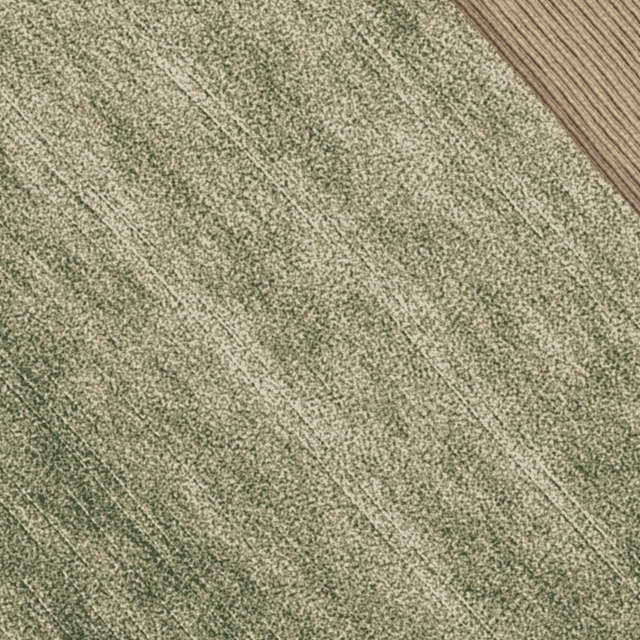
This texture is drawn by a three.js fragment shader. Its source:

```glsl
// Aerial view of a grainy crop field with diagonal wheel tracks and a ploughed corner.
#define LEAN 0.91            // how far rows shift in x per unit of y
#define TRACK_FIRST 0.378    // across position of the lowest track pair
#define TRACK_PITCH 0.35     // spacing of track pairs
#define TRACK_GAUGE 0.0165   // half the distance between two wheels
#define TRACK_WIDTH 0.0025
#define SEED_PITCH 0.068     // spacing of faint single lines
#define BAND_PITCH 0.27      // spacing of broad pale bands
#define GRAIN_SCALE 150.0
#define GRAIN_AMOUNT 1.0
#define SOIL_EDGE 1.593
#define FURROW_PITCH 0.0185

varying vec2 vUv;

const vec3 CROP_DARK = vec3(0.28, 0.29, 0.21);
const vec3 CROP_MID = vec3(0.59, 0.555, 0.44);
const vec3 CROP_PALE = vec3(0.84, 0.81, 0.73);
const vec3 SOIL_DARK = vec3(0.40, 0.30, 0.24);
const vec3 SOIL_PALE = vec3(0.78, 0.70, 0.58);

float hash(float n) {
  return fract(sin(n * 12.9898) * 43758.545);
}

vec2 gradient(vec2 cell) {
  float angle = 6.28318 * fract(sin(dot(cell, vec2(127.1, 311.7))) * 43758.545);
  return vec2(cos(angle), sin(angle));
}

// Gradient noise, roughly -0.7 to 0.7
float noise(vec2 p) {
  vec2 i = floor(p);
  vec2 f = p - i;
  vec2 u = f * f * f * (f * (f * 6.0 - 15.0) + 10.0);
  float a = dot(gradient(i), f);
  float b = dot(gradient(i + vec2(1, 0)), f - vec2(1, 0));
  float c = dot(gradient(i + vec2(0, 1)), f - vec2(0, 1));
  float d = dot(gradient(i + vec2(1, 1)), f - vec2(1, 1));
  return mix(mix(a, b, u.x), mix(c, d, u.x), u.y);
}

float ridge(float d, float width) {
  return exp(-d * d / (width * width));
}

// Pale rut with a shadow on its lower side
float rut(float d, float width) {
  return 0.38 * ridge(d, width) - 0.3 * ridge(d + 2.2 * width, width);
}

// Pairs of wheel tracks, worn unevenly along their length
float wheelTracks(float across, float along) {
  float sum = 0.0;
  for (int i = 0; i < 4; i++) {
    float n = float(i);
    float centre = TRACK_FIRST + TRACK_PITCH * n + 0.035 * max(0.0, sin(1.5708 * n));
    for (int side = 0; side < 2; side++) {
      float wheel = 2.0 * float(side) - 1.0;
      float id = 2.0 * n + float(side);
      float wear = clamp(0.8 + 0.9 * noise(vec2(along * 5.0, id * 7.3 + 0.4)), 0.3, 1.0);
      sum += wear * rut(across - centre - wheel * TRACK_GAUGE, TRACK_WIDTH);
    }
    sum += 0.04 * ridge(across - centre, 0.03);
  }
  return sum;
}

// Faint broken lines, clearest towards the lower left
float seedLines(float across, float along) {
  float id = floor(across / SEED_PITCH);
  float centre = (id + 0.25 + 0.5 * hash(id + 3.0)) * SEED_PITCH;
  float wear = clamp(0.4 + 1.2 * noise(vec2(along * 4.0, id * 3.7 + 0.5)), 0.0, 1.0);
  float strength = mix(1.3, 0.6, smoothstep(0.3, 0.8, across));
  return strength * wear * rut(across - centre, 0.0022);
}

vec3 cropColour(vec2 field, float grain) {
  float across = field.x;
  float along = field.y;
  float blotch = 0.17 * noise(field * vec2(9.0, 3.0) + 4.3)
               + 0.20 * noise(field * vec2(24.0, 8.0) + 11.7)
               + 0.18 * noise(field * vec2(48.0, 22.0) + 7.1);
  float band = 0.045 * cos(6.28318 * (across - 0.77) / BAND_PITCH);
  float lush = 0.19 * (1.0 - smoothstep(0.3, 0.75, across))
             + 0.14 * smoothstep(0.3, 0.95, -along);
  float tone = 0.60 + blotch + band - lush;
  float green = 1.0 - smoothstep(0.25, 0.6, tone);
  tone += 0.2 * noise(field * vec2(90.0, 5.0)) + GRAIN_AMOUNT * grain;
  tone += wheelTracks(across, along) + seedLines(across, along);
  tone = clamp(tone, 0.0, 1.0);
  vec3 colour = mix(CROP_DARK, CROP_MID, min(tone * 2.0, 1.0));
  colour = mix(colour, CROP_PALE, max(tone * 2.0 - 1.0, 0.0));
  return colour + green * vec3(-0.025, 0.003, -0.005);
}

vec3 soilColour(vec2 field, float grain) {
  float depth = field.x - SOIL_EDGE;
  float wobble = 0.3 * noise(field * vec2(12.0, 5.0)) + 0.1 * noise(field * vec2(30.0, 40.0));
  float furrow = fract(depth / FURROW_PITCH + wobble);
  float groove = ridge(furrow - 0.5, 0.17);
  float crease = ridge(furrow - 0.12, 0.09);
  float uneven = 0.9 + 0.7 * noise(field * vec2(45.0, 12.0));
  float shade = (0.95 * groove + 0.45 * crease) * uneven;
  shade += 0.3 * (1.0 - smoothstep(0.01, 0.06, depth));
  return mix(SOIL_PALE, SOIL_DARK, clamp(shade, 0.0, 1.0)) + 0.15 * grain;
}

void main() {
  // Field coordinates: across the rows, then along them, with a slight bend
  float along = vUv.y - vUv.x;
  float across = vUv.x + LEAN * vUv.y - 0.02 * exp(-5.0 * (along - 0.2) * (along - 0.2));
  vec2 field = vec2(across, along);

  // Two turned layers of grain, so that no lattice shows
  mat2 turn = mat2(0.8, 0.6, -0.6, 0.8);
  vec2 speck = turn * vUv * GRAIN_SCALE;
  float grain = 0.72 * noise(speck) + 0.65 * noise(turn * speck * 1.5 + 31.0);

  float edge = SOIL_EDGE + 0.006 * noise(vec2(along * 25.0, 2.5));
  float soil = smoothstep(edge - 0.003, edge + 0.003, across);
  gl_FragColor = vec4(mix(cropColour(field, grain), soilColour(field, grain), soil), 1.0);
}
```
